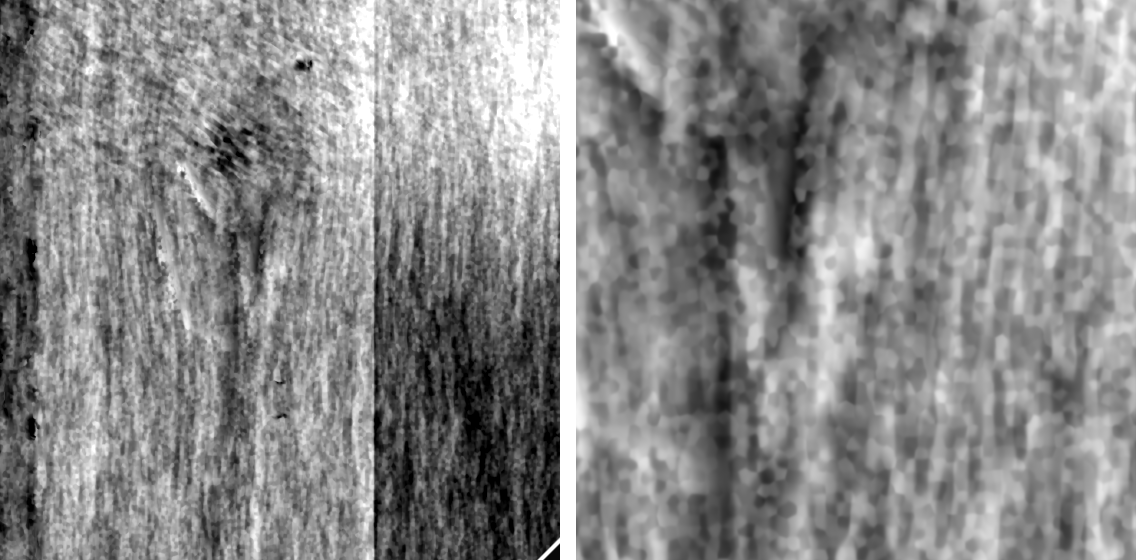
Left: the whole. Right: its middle third, enlarged.
Write a WebGL 2 fragment shader that draws this texture.

```glsl
#version 300 es
precision highp float;

uniform vec2 u_resolution;
out vec4 fragColor;

vec3 hash3(vec2 cell) {
    vec3 q = fract(cell.xyx * vec3(0.1031, 0.1030, 0.0973));
    q += dot(q, q.yxz + 33.33);
    return fract((q.xxy + q.yzz) * q.zyx);
}

// Cellular noise in -1..1: random tones blended around jittered points
float cells(vec2 p, float crispness) {
    vec2 base = floor(p);
    vec2 total = vec2(0.0);
    for (int j = -1; j <= 1; j++) {
        for (int i = -1; i <= 1; i++) {
            vec2 cell = base + vec2(i, j);
            vec3 h = hash3(cell + 57.0);
            vec2 d = cell + 0.15 + 0.7 * h.xy - p;
            float weight = exp(-crispness * dot(d, d));
            total += weight * vec2(2.0 * h.z - 1.0, 1.0);
        }
    }
    return total.x / total.y;
}

float blob(vec2 p, vec2 center, vec2 radius) {
    vec2 d = (p - center) / radius;
    return exp(-dot(d, d));
}

// Soft streak from a to b
float streak(vec2 p, vec2 a, vec2 b, float width) {
    vec2 ab = b - a;
    float t = clamp(dot(p - a, ab) / dot(ab, ab), 0.0, 1.0);
    float d = length(p - a - ab * t) / width;
    return exp(-d * d);
}

// Soft upright band at offset x
float band(float x, float width) {
    return exp(-x * x / (width * width));
}

void main() {
    vec2 p = gl_FragCoord.xy / u_resolution;
    float pixel = 1.0 / u_resolution.y;
    vec2 knot = vec2(0.425, 0.735);
    vec2 d = p - knot;

    // Grain lines bulge around the knot and wander slightly
    float bulge = blob(p, knot - vec2(0.0, 0.04), vec2(0.17, 0.24));
    vec2 g = vec2(d.x * (1.0 - 0.45 * bulge), p.y);
    g.x += 0.003 * sin(p.y * 9.0 + p.x * 5.0) + 0.0015 * sin(p.y * 23.0 + p.x * 14.0);
    float broad = cells(g * vec2(19.0, 1.2), 4.0);
    float fiber = cells(g * vec2(75.0, 8.0) + 11.0, 5.0);
    float fine = cells(g * vec2(135.0, 38.0) + 29.0, 5.0);
    float speck = cells(p * vec2(170.0, 150.0), 5.0);

    // Board masks
    float rightBoard = smoothstep(-0.002, 0.002, p.x - 0.668);
    float leftBoard = 1.0 - smoothstep(0.05, 0.08, p.x + 0.008 * fine);
    float middle = (1.0 - rightBoard) * (1.0 - leftBoard);

    // Slanted ripples across the upper part
    vec2 r = mat2(0.84, 0.54, -0.54, 0.84) * p;
    r += 0.005 * vec2(sin(p.y * 31.0), sin(p.x * 27.0 + p.y * 12.0));
    float ripple = cells(r.yx * vec2(125.0, 52.0) + 7.0, 5.0) + 0.5 * cells(r.yx * vec2(65.0, 30.0), 5.0);
    float figure = smoothstep(0.5, 0.78, p.y + 0.06 * broad) * (0.5 + 0.5 * middle);

    // Broad light and shade of each board
    float centerTone = 0.53 + 0.05 * smoothstep(0.3, 0.9, p.y)
        + 0.2 * smoothstep(0.42, 0.66, p.x) * smoothstep(0.55, 0.85, p.y)
        + 0.07 * smoothstep(0.5, 0.66, p.x)
        - 0.06 * blob(p, vec2(0.25, 0.5), vec2(0.09, 0.25));
    float rightTone = mix(0.31, 0.77, smoothstep(0.4, 0.82, p.y + 0.02 * fiber))
        - 0.2 * blob(p, vec2(0.91, 0.19), vec2(0.1, 0.2))
        + 0.22 * blob(p, vec2(0.98, 0.85), vec2(0.12, 0.17));
    float leftTone = 0.35 + 0.06 * sin(p.y * 9.0 + 1.0)
        - 0.25 * blob(p, vec2(0.01, 0.1), vec2(0.05, 0.06));
    float tone = mix(mix(centerTone, rightTone, rightBoard), leftTone, leftBoard);

    // Layered grain
    tone += 0.09 * broad + mix(0.15, 0.08, figure) * fiber;
    tone += mix(0.17, 0.12, figure) * fine + 0.12 * speck + 0.16 * figure * ripple;

    // Pale bands along the grain
    float sway = 0.006 * sin(p.y * 8.0);
    tone += 0.16 * band(p.x - 0.16 - sway, 0.011);
    tone += 0.08 * band(p.x - 0.3 - sway, 0.012) * (1.0 - smoothstep(0.3, 0.5, p.y));
    tone += 0.14 * streak(p, vec2(0.455, 0.0), vec2(0.462, 0.33), 0.017);
    tone += 0.17 * streak(p, vec2(0.462, 0.33), vec2(0.49, 0.53), 0.015);

    // Knot with a torn dark heart and a shaded rim
    float heart = blob(p, knot, vec2(0.06, 0.05));
    tone -= heart * (0.26 - 0.3 * ripple);
    tone -= 0.12 * blob(p, knot - vec2(-0.01, 0.05), vec2(0.11, 0.1));
    float rim = length(d * vec2(1.0, 0.85) + vec2(0.0, 0.015)) - 0.115 + 0.01 * ripple;
    tone -= 0.2 * band(rim, 0.012) * smoothstep(0.02, 0.1, d.x);

    // Forked streaks and the dark channel under the knot, frayed by the grain
    vec2 q = p + 0.005 * vec2(fine + speck, ripple);
    tone += 0.42 * streak(q, vec2(0.328, 0.705), vec2(0.373, 0.617), 0.008);
    tone += 0.27 * streak(q, vec2(0.272, 0.635), vec2(0.322, 0.44), 0.01);
    tone -= 0.14 * streak(q, vec2(0.345, 0.645), vec2(0.395, 0.56), 0.01);
    tone -= 0.2 * streak(q, vec2(0.466, 0.59), vec2(0.457, 0.52), 0.007);
    tone -= 0.2 * streak(q, vec2(0.408, 0.58), vec2(0.428, 0.36), 0.023);
    tone -= 0.15 * streak(q, vec2(0.42, 0.3), vec2(0.4, 0.04), 0.025);
    tone += 0.13 * streak(q, vec2(0.32, 0.43), vec2(0.41, 0.38), 0.007);

    // Small pits
    for (int i = 0; i < 2; i++) {
        tone -= 0.6 * blob(q, vec2(0.5, 0.257 + 0.058 * float(i)), vec2(0.008, 0.005));
    }
    tone -= 0.7 * blob(q, vec2(0.538, 0.882), vec2(0.015, 0.008));
    tone += 0.25 * blob(q, vec2(0.54, 0.9), vec2(0.012, 0.009));

    // Chipped left joint and broken right joint
    float chips = smoothstep(-0.1, 0.7, cells(q * vec2(45.0, 32.0) + 3.0, 4.0) + 0.4 * fine);
    tone -= 0.45 * chips * band(p.x - 0.058, 0.016);
    tone -= 0.22 * chips * (1.0 - smoothstep(0.01, 0.05, p.x));
    tone += 0.12 * (1.0 - rightBoard) * smoothstep(0.635, 0.66, p.x);
    tone -= (0.15 + 0.1 * fiber) * band(p.x - 0.672, 0.004);

    // Light sliver across the lower corner
    float corner = (p.x - p.y - 0.965) * 0.707;
    tone = mix(tone, 0.03, smoothstep(-0.006, 0.0, corner));
    tone = mix(tone, 1.0, 1.0 - smoothstep(0.002, 0.002 + 2.0 * pixel, abs(corner)));

    fragColor = vec4(vec3(clamp(tone, 0.0, 1.0)), 1.0);
}
```
